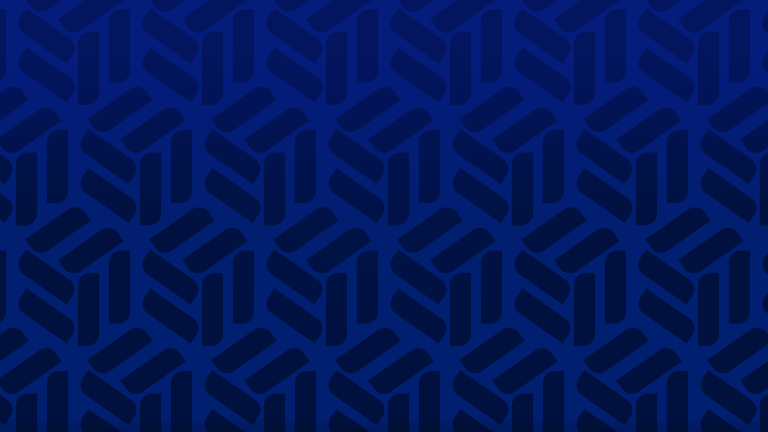
This pattern is drawn by a Shadertoy shader. Its source:

```glsl
const vec2 PERIOD = vec2(0.2870, 0.5579);   // two staggered rows per period
const vec2 SLANTED_HALF = vec2(0.0745, 0.0255);
const vec2 UPRIGHT_HALF = vec2(0.0845, 0.0245);
const float CORNER_RADIUS = 0.028;
const float SLANT = 0.611;
const float UPRIGHT = 1.5708;

// Quadrant extending to negative x and y, with its corner rounded
float roundedQuadrant(vec2 p, vec2 corner, float radius) {
    vec2 q = p - corner + radius;
    return length(max(q, 0.0)) + min(max(q.x, q.y), 0.0) - radius;
}

// Bar with two opposite corners rounded and two sharp
float leafBar(vec2 p, vec2 halfSize, float radius) {
    return max(roundedQuadrant(p, halfSize, radius),
               roundedQuadrant(-p, halfSize, radius));
}

vec2 toBarFrame(vec2 p, float angle) {
    float c = cos(angle), s = sin(angle);
    return vec2(c * p.x + s * p.y, c * p.y - s * p.x);
}

// One bar repeated over the brick lattice
float latticeBar(vec2 p, vec2 center, float angle, vec2 halfSize) {
    float d = 1e3;
    for (int row = 0; row < 2; row++) {
        vec2 offset = center + 0.5 * PERIOD * float(row);
        vec2 q = mod(p - offset + 0.5 * PERIOD, PERIOD) - 0.5 * PERIOD;
        d = min(d, leafBar(toBarFrame(q, angle), halfSize, CORNER_RADIUS));
    }
    return d;
}

// Two parallel bars forming one face of the cube
float cubeFace(vec2 p, vec2 first, vec2 second, float angle, vec2 halfSize) {
    return min(latticeBar(p, first, angle, halfSize),
               latticeBar(p, second, angle, halfSize));
}

float cubePattern(vec2 p) {
    float top = cubeFace(p, vec2(0.1343, 0.4676), vec2(0.2106, 0.4201), SLANT, SLANTED_HALF);
    float left = cubeFace(p, vec2(0.1076, 0.3588), vec2(0.1078, 0.2685), -SLANT, SLANTED_HALF);
    float right = cubeFace(p, vec2(0.2049, 0.2836), vec2(0.2766, 0.3356), UPRIGHT, UPRIGHT_HALF);
    return min(top, min(left, right));
}

vec3 groundColor(float height) {
    return mix(vec3(0.005, 0.120, 0.438), vec3(0.015, 0.108, 0.480),
               smoothstep(0.35, 0.95, height));
}

// Bars brighten toward the top, with a faint central glow
vec3 barColor(vec2 uv) {
    float lift = smoothstep(0.42, 0.92, uv.y);
    vec2 g = (uv - vec2(0.48, 0.55)) / vec2(0.20, 0.30);
    float glow = 0.28 * exp(-dot(g, g)) * (1.0 - lift);
    return mix(vec3(0.0, 0.066, 0.245), vec3(0.010, 0.082, 0.368), lift + glow);
}

void mainImage(out vec4 fragColor, in vec2 fragCoord) {
    vec2 uv = fragCoord / iResolution.xy;
    vec2 p = fragCoord / iResolution.y;
    float pixel = 1.0 / iResolution.y;

    float bars = 1.0 - smoothstep(-0.7 * pixel, 0.7 * pixel, cubePattern(p));
    vec3 color = mix(groundColor(uv.y), barColor(uv), bars);

    // Soft shade along the lower edge
    color *= mix(0.85, 1.0, smoothstep(0.0, 0.04, uv.y));
    fragColor = vec4(color, 1.0);
}
```
